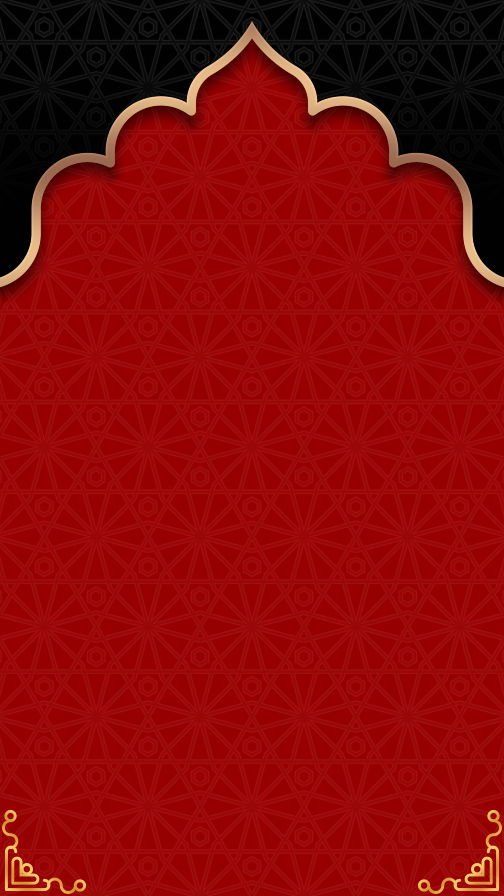
A WebGL 2 fragment shader for this background:

```glsl
#version 300 es
precision highp float;
// Scalloped gold arch over a red field with twelve-ray star lattice and corner scrolls.
uniform vec2 u_resolution;
out vec4 outColor;

const float PI = 3.14159265;
const float WIDTH = 432.0;   // canvas width in design units
const float CELL = 89.0;     // spacing of the star lattice

float segment(vec2 p, vec2 a, vec2 b) {
  vec2 d = b - a;
  return length(p - a - d * clamp(dot(p - a, d) / dot(d, d), 0.0, 1.0));
}

// Distance to an arc centred on angle mid, reaching spread to both sides.
float arc(vec2 p, vec2 c, float r, float mid, float spread) {
  p -= c;
  float t = mod(atan(p.y, p.x) - mid + PI, 2.0 * PI) - PI;
  t = clamp(t, -spread, spread) + mid;
  return length(p - r * vec2(cos(t), sin(t)));
}

float rise(float x, float c, float r) {
  return sqrt(max(r * r - (x - c) * (x - c), 0.0));
}

float fill(float d, float px) {
  return 1.0 - smoothstep(-0.6 * px, 0.6 * px, d);
}

// Half of the arch outline as height over distance from the axis (y down).
float archHeight(float x) {
  if (x < 36.0) return -31.0 + rise(x, 89.0, 105.6);
  if (x < 52.0) return 88.0 - rise(x, 20.0, 32.0);
  if (x < 121.5) return 130.0 - rise(x, 78.0, 43.5);
  if (x < 185.0) return 179.0 - rise(x, 141.0, 44.0);
  return 200.0 + rise(x, 229.0, 44.0);
}

// Signed distance to the arch line, positive inside the opening.
float arch(vec2 p) {
  float d = arc(p, vec2(89.0, -31.0), 105.6, 2.487, 0.393);
  d = min(d, arc(p, vec2(20.0, 88.0), 32.0, -0.524, 0.524));
  d = min(d, arc(p, vec2(78.0, 130.0), 43.5, -1.105, 1.105));
  d = min(d, arc(p, vec2(141.0, 179.0), 44.0, -1.015, 1.015));
  d = min(d, arc(p, vec2(229.0, 200.0), 44.0, 2.356, 0.785));
  d = min(d, segment(p, vec2(52.0, 88.0), vec2(52.0, 95.0)));
  d = min(d, segment(p, vec2(121.5, 130.0), vec2(121.5, 139.5)));
  d = min(d, segment(p, vec2(185.0, 179.0), vec2(185.0, 200.0)));
  return p.y > archHeight(p.x) ? d : -d;
}

// Interlaced straps: rays, crossing lines and small hexagons.
float lattice(vec2 p, float px) {
  vec2 period = CELL * vec2(1.0, sqrt(3.0));
  vec2 a = mod(p + 0.5 * period, period) - 0.5 * period;
  vec2 b = mod(p, period) - 0.5 * period;
  vec2 q = dot(a, a) < dot(b, b) ? a : b;
  float angle = abs(mod(atan(q.y, q.x) + PI / 6.0, PI / 3.0) - PI / 6.0);
  q = length(q) * vec2(cos(angle), sin(angle));

  float ray = abs(dot(q, vec2(sin(PI / 12.0), -cos(PI / 12.0))));
  float crossing = abs(dot(q, vec2(0.866, 0.5)) - 0.433 * CELL);
  vec2 v = abs(q - CELL * vec2(0.5, 0.2887));
  float hexagon = abs(max(v.x, 0.5 * v.x + 0.866 * v.y) - 6.0);
  float d = min(min(ray, crossing), hexagon);
  float rim = fill(abs(d - 1.6) - 0.55, px);
  return 0.65 * rim + 0.35 * fill(d - 1.6, px);
}

// Corner scroll, symmetric about the diagonal.
float scroll(vec2 p) {
  p = p.x > p.y ? p : p.yx;
  float d = segment(p, vec2(5.5), vec2(38.0, 5.5));
  d = min(d, arc(p, vec2(38.0, 9.5), 4.0, 0.0, PI * 0.5));
  d = min(d, arc(p, vec2(47.0, 9.0), 5.5, PI * 0.5, PI * 0.5));
  d = min(d, arc(p, vec2(58.5, 9.0), 6.0, -PI * 0.5, PI * 0.5));
  d = min(d, arc(p, vec2(68.5, 9.0), 4.0, 0.0, PI));
  d = min(d, segment(p, vec2(11.0), vec2(29.0, 11.0)));
  d = min(d, arc(p, vec2(29.0, 14.5), 3.5, 0.0, PI * 0.5));
  d = min(d, segment(p, vec2(29.0, 18.0), vec2(11.0, 18.0)));
  return min(d, arc(p, vec2(23.0), 4.0, 0.0, PI));
}

void main() {
  float px = WIDTH / u_resolution.x;
  vec2 fromBase = gl_FragCoord.xy * px;
  float side = abs(fromBase.x - 0.5 * WIDTH);
  vec2 p = vec2(side, u_resolution.y * px - fromBase.y);

  // Red field and the arch's soft shadow
  float straps = lattice(p - vec2(0.0, 383.0), px);
  vec3 red = mix(vec3(0.59, 0.0, 0.005), vec3(0.635, 0.075, 0.07), straps);
  float shade = 1.0 - smoothstep(-6.0, 15.0, arch(p - vec2(0.0, 8.0)));
  red *= 1.0 - 0.55 * shade;

  // Black surround, its lattice fading downward
  float fade = 1.0 - smoothstep(20.0, 190.0, p.y);
  vec3 black = vec3(0.005) + 0.12 * straps * fade;
  float d = arch(p);
  vec3 color = mix(red, black, fill(d, px));

  // Metallic arch band with a lit outer rim
  float sheen = 0.5 + 0.5 * cos((p.y - 72.0) * 2.0 * PI / 145.0);
  vec3 metal = mix(vec3(0.60, 0.41, 0.31), vec3(0.91, 0.74, 0.54), sheen);
  metal += 0.08 * (1.0 - smoothstep(-4.0, -1.5, d));
  color = mix(color, metal, fill(abs(d) - 4.0, px));

  // Gold scrolls in both lower corners
  vec2 corner = vec2(0.5 * WIDTH - side, fromBase.y);
  vec3 gold = mix(vec3(0.85, 0.57, 0.20), vec3(0.97, 0.80, 0.42), 0.5 + 0.5 * sin(0.16 * (corner.x + corner.y)));
  color = mix(color, gold, fill(scroll(corner) - 1.25, px));
  outColor = vec4(color, 1.0);
}
```
